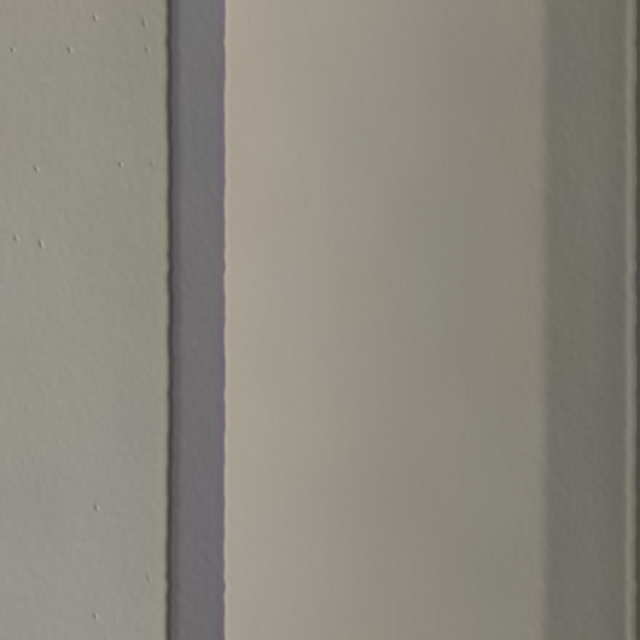
This texture is drawn by a Shadertoy shader. Its source:

```glsl
// Painted door panels seen close up: a broad left board, a dark groove beside
// a violet-grey strip, a warm centre panel fading right, and a shaded edge.
// Soft vertical bands are layered, then lit with noise relief and small pits.

float hash(vec2 p) {
    vec3 q = fract(vec3(p.xyx) * 0.1031);
    q += dot(q, q.yzx + 33.33);
    return fract((q.x + q.y) * q.z);
}

float noise(vec2 p) {
    vec2 i = floor(p), f = fract(p);
    f = f * f * (3.0 - 2.0 * f);
    return mix(mix(hash(i), hash(i + vec2(1, 0)), f.x),
               mix(hash(i + vec2(0, 1)), hash(i + vec2(1, 1)), f.x), f.y);
}

// Paint thickness: fine orange peel over gentle vertical brush drag
float paintHeight(vec2 p) {
    return 0.5 * noise(p * vec2(110, 85)) + 0.3 * noise(p * vec2(210, 170) + 31.0)
         + 0.5 * noise(p * vec2(45, 22) + 7.0);
}

// Smooth step centred on x = edge, never narrower than a pixel
float side(float x, float edge, float softness) {
    float w = max(softness, 0.75 / iResolution.x);
    return smoothstep(edge - w, edge + w, x);
}

float ridge(float x, float center, float width) {
    float d = (x - center) / width;
    return exp(-d * d);
}

// Sparse elongated dents, one candidate per cell: dark side minus lit side
float pits(vec2 p) {
    vec2 grid = vec2(24, 17), cell = floor(p * grid);
    float seed = hash(cell + 5.0);
    vec2 center = 0.3 + 0.4 * vec2(hash(cell + 17.0), hash(cell + 41.0));
    vec2 d = (fract(p * grid) - center) / grid;
    d.x += 0.25 * d.y;
    vec2 size = vec2(0.0028, mix(0.003, 0.009, hash(cell + 73.0)));
    vec2 a = d / size, b = (d - vec2(0.004, 0.0)) / size;
    return step(0.87, seed) * (exp(-dot(a, a)) - 0.7 * exp(-dot(b, b)));
}

void mainImage(out vec4 fragColor, in vec2 fragCoord) {
    vec2 uv = fragCoord / iResolution.xy;
    float wobble = 0.0025 * (noise(vec2(3.0, uv.y * 60.0)) - 0.5);
    float x = uv.x + wobble;
    float grooveX = x - 0.003 * sin(uv.y * 3.1416);

    // Left board, cooler towards the bottom
    vec3 color = mix(vec3(0.585, 0.58, 0.55), vec3(0.58, 0.565, 0.525), uv.y);
    color -= 0.025 * smoothstep(0.10, 0.25, x) * (0.4 + 0.6 * uv.y);
    color += vec3(0.00, 0.015, -0.015) * ridge(grooveX, 0.250, 0.008);

    // Violet-grey strip
    vec3 strip = mix(vec3(0.425, 0.415, 0.425), vec3(0.45, 0.445, 0.445), uv.y);
    strip += vec3(0.0, -0.025, 0.005) * ridge(x, 0.345, 0.006);
    color = mix(color, strip, side(grooveX, 0.262, 0.007));

    // Groove: black core with a soft shadow on its right
    color = mix(color, vec3(0.25, 0.23, 0.225), 0.85 * ridge(grooveX, 0.264, 0.0055));
    color = mix(color, vec3(0.34, 0.31, 0.32), 0.55 * ridge(grooveX, 0.274, 0.006));

    // Centre panel, warm upper left fading to grey on the right
    float across = clamp((x - 0.352) / 0.498, 0.0, 1.0);
    vec3 panel = mix(vec3(0.64, 0.62, 0.575), vec3(0.525, 0.51, 0.47),
                     mix(across, smoothstep(0.0, 1.0, across), 0.5));
    panel += vec3(0.03, 0.008, -0.003) * exp(-across * 7.0) * uv.y;
    panel += vec3(0.010, 0.0, -0.005) * ridge(across, 0.92, 0.13) * uv.y;
    panel -= 0.015 * ridge(across, 0.5, 0.3) * (1.0 - uv.y);
    color = mix(color, panel, side(x, 0.351, 0.003));
    color += vec3(0.025) * ridge(x, 0.355, 0.003);

    // Shaded right edge with its bright bead and dark gap
    vec3 shade = mix(vec3(0.435, 0.43, 0.40), vec3(0.455, 0.445, 0.41), uv.y);
    shade -= 0.025 * smoothstep(0.92, 0.975, x);
    color = mix(color, shade, side(x, 0.851, 0.013));
    color = mix(color, vec3(0.54, 0.52, 0.475), 0.75 * ridge(x, 0.983, 0.006));
    color = mix(color, vec3(0.29, 0.28, 0.26), 0.9 * side(x, 0.994, 0.003));

    // Relief lit from the upper right, calmer on the centre panel
    float rough = mix(1.0, 0.45, side(x, 0.36, 0.01) * (1.0 - side(x, 0.82, 0.04)));
    float relief = paintHeight(uv + vec2(0.002, 0.0015)) - paintHeight(uv - vec2(0.002, 0.0015));
    color -= 0.035 * rough * relief;
    color += 0.012 * (noise(uv * vec2(14, 9) + 3.0) - 0.5);
    color += 0.008 * (noise(uv * 9.0 + 19.0) - 0.5) * vec3(1.0, 0.0, -1.0);

    // Dents mostly on the left board
    float dented = 1.0 - 0.9 * side(x, 0.23, 0.02);
    color -= 0.12 * dented * pits(uv);

    fragColor = vec4(clamp(color, 0.0, 1.0), 1.0);
}
```
